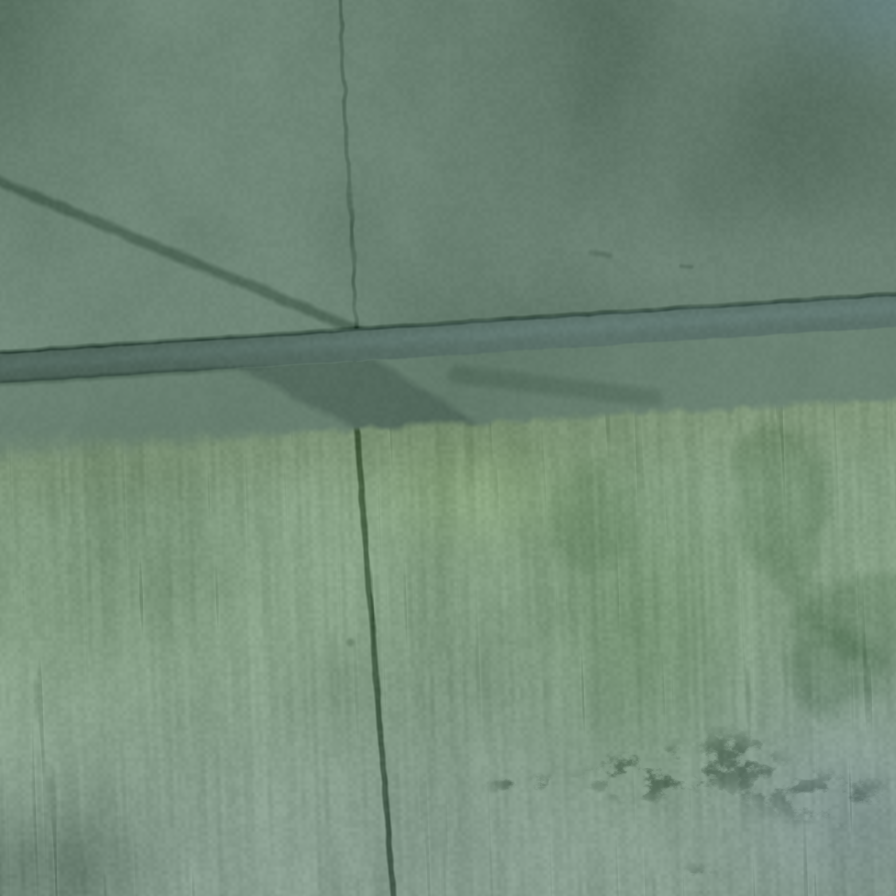
Give the GLSL for this texture, as a WebGL 1 fragment shader.

```glsl
precision highp float;
uniform vec2 u_resolution;

float hash(vec2 p) {
  vec3 q = fract(vec3(p.xyx) * 0.1031);
  q += dot(q, q.yzx + 33.33);
  return fract((q.x + q.y) * q.z);
}

float noise(vec2 p) {
  vec2 i = floor(p), f = fract(p);
  f = f * f * (3.0 - 2.0 * f);
  return mix(mix(hash(i), hash(i + vec2(1.0, 0.0)), f.x),
             mix(hash(i + vec2(0.0, 1.0)), hash(i + 1.0), f.x), f.y);
}

float fbm(vec2 p) {
  float sum = 0.0, amp = 0.5;
  for (int i = 0; i < 5; i++) {
    sum += amp * noise(p);
    p = p * 2.03 + 17.3;
    amp *= 0.5;
  }
  return sum;
}

float segmentDist(vec2 p, vec2 a, vec2 b) {
  vec2 d = b - a;
  return length(p - a - d * clamp(dot(p - a, d) / dot(d, d), 0.0, 1.0));
}

float stroke(float dist, float halfWidth, float soft) {
  return 1.0 - smoothstep(halfWidth - soft, halfWidth + soft, dist);
}

float glow(vec2 p, vec2 center, vec2 radius) {
  vec2 d = (p - center) / radius;
  return exp(-dot(d, d));
}

float blot(vec2 p, vec2 center, vec2 radius, float rough) {
  float d = length((p - center) / radius) + rough;
  return 1.0 - smoothstep(0.65, 1.15, d);
}

vec3 upperWall(vec2 p, float grain, float cloud) {
  vec3 c = mix(vec3(0.425, 0.52, 0.46), vec3(0.395, 0.485, 0.43), smoothstep(0.3, 0.75, p.x));
  c += 0.12 * (cloud - 0.48);
  c -= 0.055 * glow(p, vec2(0.89, 0.87), vec2(0.13, 0.12));
  c -= 0.035 * glow(p, vec2(0.67, 0.9), vec2(0.05, 0.13));
  c -= 0.10 * glow(p, vec2(0.0, 1.0), vec2(0.11, 0.14));
  c += vec3(0.0, 0.015, 0.06) * glow(p, vec2(1.0, 1.0), vec2(0.12, 0.07));
  c += 0.025 * glow(p, vec2(0.78, 0.71), vec2(0.2, 0.05));
  return c + 0.025 * (grain - 0.5);
}

vec3 lowerWall(vec2 p, float depth, float grain, float cloud) {
  vec3 c = mix(vec3(0.475, 0.57, 0.455), vec3(0.515, 0.62, 0.515), smoothstep(0.0, 0.1, depth));
  c = mix(c, vec3(0.525, 0.61, 0.555), smoothstep(0.15, 0.5, depth));
  c += 0.12 * (cloud - 0.48);
  c += vec3(0.02, 0.025, -0.015) * glow(p, vec2(0.53, 0.45), vec2(0.12, 0.06));
  c -= vec3(0.05, 0.035, 0.06) * glow(p, vec2(0.72, 0.27), vec2(0.1, 0.16));
  c -= 0.12 * glow(p, vec2(0.05, 0.03), vec2(0.11, 0.07));
  c -= 0.04 * glow(p, vec2(0.38, 0.23), vec2(0.06, 0.05));
  c += vec3(0.0, -0.005, 0.03) * glow(p, vec2(0.95, 0.1), vec2(0.12, 0.12));

  // Vertical brush streaks
  float fine = noise(vec2(p.x * 190.0 + p.y * 6.0, p.y * 9.0));
  float broad = noise(vec2(p.x * 65.0 + p.y * 2.0, p.y * 3.5 + 8.0));
  c += 0.05 * (fine - 0.5) + 0.035 * (broad - 0.5);
  c -= 0.085 * smoothstep(0.7, 0.95, fine) * smoothstep(0.45, 0.8, broad);

  // Damp stains
  float rough = 0.9 * (fbm(p * 18.0) - 0.48);
  vec3 damp = vec3(0.085, 0.075, 0.085);
  c -= damp * 0.8 * blot(p, vec2(0.875, 0.45), vec2(0.055, 0.09), rough);
  c -= damp * blot(p, vec2(0.925, 0.255), vec2(0.06, 0.065), rough);
  c -= damp * 0.8 * blot(p, vec2(0.97, 0.31), vec2(0.085, 0.055), rough);
  c -= damp * 0.5 * blot(p, vec2(0.66, 0.42), vec2(0.05, 0.06), rough);

  // Pitted specks
  float zone = glow(p, vec2(0.72, 0.135), vec2(0.06, 0.03))
             + 0.75 * glow(p, vec2(0.585, 0.125), vec2(0.045, 0.012))
             + 0.7 * glow(p, vec2(0.82, 0.155), vec2(0.05, 0.035))
             + 0.65 * glow(p, vec2(0.92, 0.11), vec2(0.09, 0.035))
             + 0.5 * glow(p, vec2(0.78, 0.02), vec2(0.03, 0.02));
  float pits = fbm(p * vec2(48.0, 65.0) + 5.0);
  c -= 0.17 * smoothstep(0.47, 0.68, pits) * smoothstep(0.1, 0.8, zone);
  return c + 0.04 * (grain - 0.5);
}

void main() {
  vec2 p = gl_FragCoord.xy / u_resolution;
  float px = 1.0 / min(u_resolution.x, u_resolution.y);
  float soft = max(0.0018, px);
  float grain = noise(p * 230.0);
  float cloud = fbm(p * vec2(6.0, 5.0) + 3.0);
  float wobble = 0.004 * (noise(p * 70.0) - 0.5);

  // Sloping levels of the rail and its shade
  float railTop = mix(0.607, 0.672, p.x) + 0.4 * wobble;
  float railBottom = mix(0.572, 0.635, p.x) + 0.4 * wobble;
  float shadeEnd = mix(0.497, 0.555, p.x) + 2.0 * wobble;

  vec3 color = upperWall(p, grain, cloud);

  // Upper joint and diagonal cable
  float jointX = 0.397 - 0.017 * smoothstep(0.6, 1.05, p.y) + wobble;
  color -= 0.11 * stroke(abs(p.x - jointX), 0.0022, soft) * (0.6 + 0.6 * noise(p * 35.0));
  float cable = segmentDist(p, vec2(-0.02, 0.805), vec2(0.4, 0.631)) + 0.6 * wobble;
  color -= 0.12 * stroke(cable, 0.006, 0.004);
  color -= 0.06 * stroke(segmentDist(p, vec2(0.66, 0.718), vec2(0.68, 0.715)), 0.003, 0.003);
  color -= 0.06 * stroke(segmentDist(p, vec2(0.76, 0.703), vec2(0.772, 0.702)), 0.002, 0.002);

  // Shade under the rail with two cast bands
  vec3 shade = vec3(0.40, 0.495, 0.435) + 0.08 * (cloud - 0.48) + 0.02 * (grain - 0.5);
  float t = (railBottom - p.y) / (railBottom - shadeEnd);
  float band = smoothstep(-0.012, 0.012, p.x - mix(0.265, 0.4, t))
             * smoothstep(-0.012, 0.012, mix(0.42, 0.535, t) - p.x);
  shade -= vec3(0.07, 0.075, 0.065) * band;
  float thinBand = segmentDist(p, vec2(0.51, 0.582), vec2(0.73, 0.556));
  shade -= 0.05 * stroke(thinBand, 0.010, 0.006);
  color = mix(color, shade, smoothstep(soft, -soft, p.y - railBottom));

  // Lower wall and its joint
  vec3 lower = lowerWall(p, shadeEnd - p.y, grain, cloud);
  float seamX = mix(0.439, 0.398, p.y / 0.521) + 0.5 * wobble;
  lower -= 0.25 * stroke(abs(p.x - seamX), 0.0032, soft);
  lower -= 0.10 * stroke(length(p - vec2(0.391, 0.283)), 0.004, 0.003);
  float edgeSoft = mix(0.022, 0.006, smoothstep(0.05, 0.4, p.x));
  color = mix(color, lower, smoothstep(edgeSoft, -edgeSoft, p.y - shadeEnd));

  // Rail body, dark rim and underside
  float h = (p.y - railBottom) / (railTop - railBottom);
  vec3 rail = mix(vec3(0.30, 0.385, 0.345), vec3(0.355, 0.445, 0.415), smoothstep(0.0, 0.7, p.x));
  rail += vec3(0.035, 0.04, 0.045) * glow(vec2(h), vec2(0.6), vec2(0.35));
  rail += 0.025 * (grain - 0.5);
  float inside = smoothstep(-soft, soft, p.y - railBottom) * smoothstep(soft, -soft, p.y - railTop);
  color = mix(color, rail, inside);
  color -= 0.13 * stroke(abs(p.y - railTop), 0.0025, soft) * (0.7 + 0.5 * noise(p * 90.0));
  color -= 0.08 * stroke(abs(p.y - railBottom), 0.003, 0.003) * (1.0 - smoothstep(0.2, 0.34, p.x));

  gl_FragColor = vec4(clamp(color, 0.0, 1.0), 1.0);
}
```
